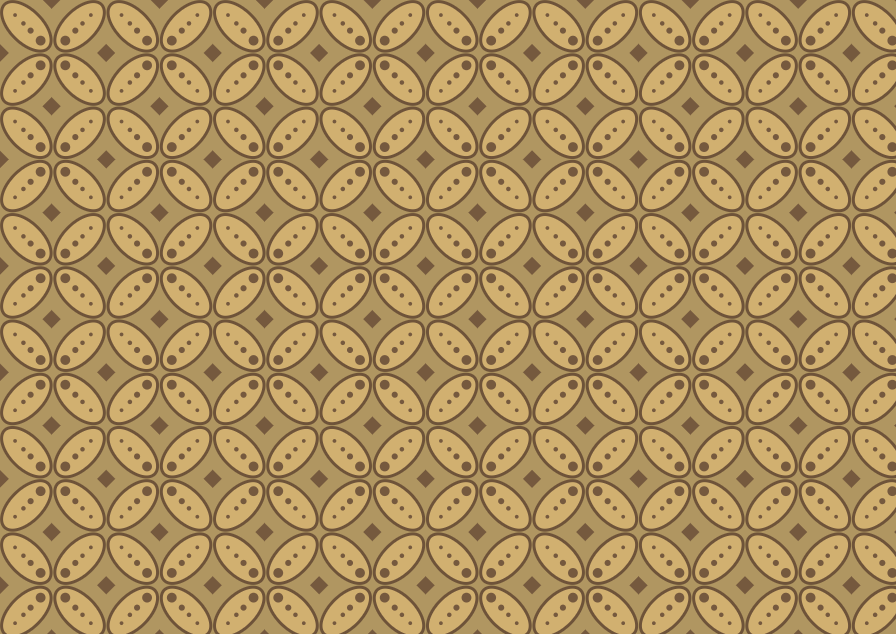
This pattern is drawn by a Shadertoy shader. Its source:

```glsl
// Four-petal lattice: outlined oval petals on the diagonals of a square grid,
// each with a row of shrinking dots, and small diamonds on the cell edges.
// One folded cell is drawn with distance functions and repeated by rounding.

const float CELLS_ACROSS = 8.416;
const float FIRST_CENTRE = 0.4975;        // first flower centre, in cells from the top left
const vec2 PETAL_RADII = vec2(0.58, 0.308); // in half cells, to the middle of the outline
const float OUTLINE_HALF_WIDTH = 0.028;
const float DIAMOND_RADIUS = 0.171;
const float COLUMN_DRIFT = -0.026;        // sideways shift of diamonds in even columns

const vec3 GROUND = vec3(0.69, 0.59, 0.38);
const vec3 PETAL = vec3(0.82, 0.69, 0.44);
const vec3 OUTLINE = vec3(0.43, 0.325, 0.225);
const vec3 ACCENT = vec3(0.46, 0.35, 0.243);

// Approximate signed distance to an axis-aligned ellipse
float ellipseDistance(vec2 p, vec2 radii) {
    float k0 = max(length(p / radii), 1e-3);
    float k1 = max(length(p / (radii * radii)), 1e-3);
    return k0 * (k0 - 1.0) / k1;
}

float diamondDistance(vec2 p, float radius) {
    return (abs(p.x) + abs(p.y) - radius) * 0.70711;
}

// Dots along the diagonal, largest next to the flower centre
float dotRowDistance(vec2 p) {
    vec2 dots[4] = vec2[4](vec2(0.232, 0.092), vec2(0.42, 0.057),
                           vec2(0.555, 0.042), vec2(0.712, 0.035));
    float d = 1.0;
    for (int i = 0; i < 4; i++) {
        d = min(d, length(p - dots[i].x) - dots[i].y);
    }
    return d;
}

float coverage(float d, float pixel) {
    return clamp(0.5 - d / pixel, 0.0, 1.0);
}

void mainImage(out vec4 fragColor, in vec2 fragCoord) {
    // Square grid anchored at the top left
    vec2 fromTop = vec2(fragCoord.x, iResolution.y - fragCoord.y) / iResolution.x;
    vec2 grid = fromTop * CELLS_ACROSS - FIRST_CENTRE;
    vec2 cell = floor(grid + 0.5);
    vec2 p = 2.0 * (grid - cell);
    vec2 folded = abs(p);
    float pixel = 2.0 * CELLS_ACROSS / iResolution.x;

    // Petal frame: x along the diagonal, y across it
    vec2 petalPoint = vec2(folded.x + folded.y - 1.0, folded.x - folded.y) * 0.70711;
    float petal = ellipseDistance(petalPoint, PETAL_RADII);
    float outline = abs(petal) - OUTLINE_HALF_WIDTH;

    // Diamonds on the side edges and on the top and bottom edges
    float drift = COLUMN_DRIFT * (1.0 - mod(cell.x, 2.0));
    float diamonds = min(
        diamondDistance(folded - vec2(1.0, 0.0), DIAMOND_RADIUS),
        diamondDistance(vec2(p.x - drift, folded.y - 1.0), DIAMOND_RADIUS));

    // Layers from back to front
    vec3 color = mix(GROUND, PETAL, coverage(petal, pixel));
    color = mix(color, OUTLINE, coverage(outline, pixel));
    color = mix(color, ACCENT, coverage(min(diamonds, dotRowDistance(folded)), pixel));
    fragColor = vec4(color, 1.0);
}
```
